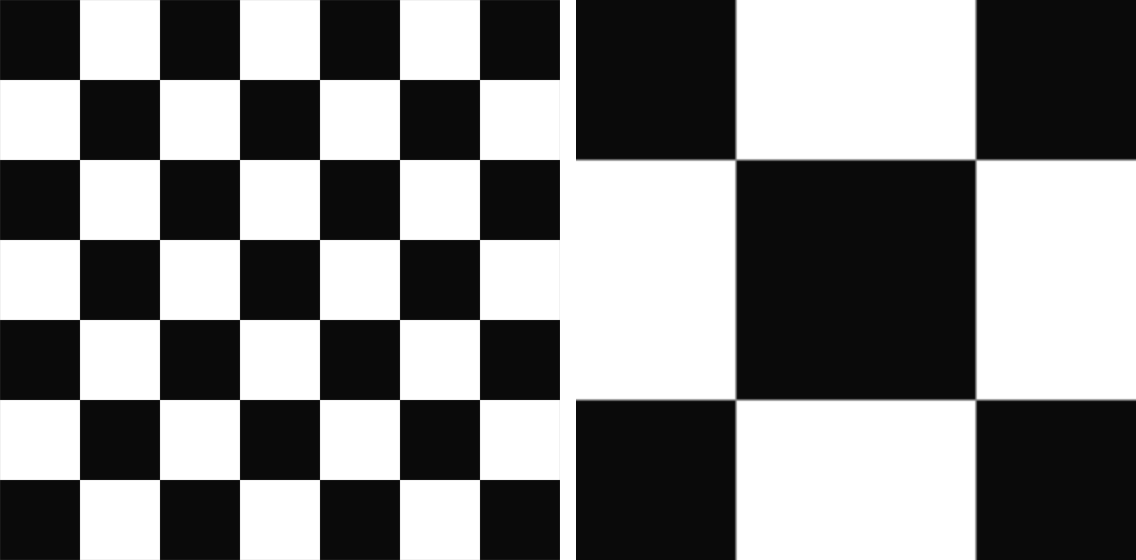
Left: the whole. Right: its middle third, enlarged.
Write a three.js fragment shader that draws this pattern.

```glsl
// Checkerboard of seven by seven plain squares, dark in all four corners.
// A softened square wave runs along each axis; the product of the two
// waves is positive on dark squares and negative on light ones.

#define SQUARES 7.0                 // squares across and up
#define EDGE_WIDTH 0.002            // softened border, in canvas widths
#define DARK vec3(0.039)
#define LIGHT vec3(1.0)

varying vec2 vUv;

// Signed distance to the nearest grid line, in squares: positive in even squares
vec2 alternatingDistance(vec2 p) {
  return abs(mod(p - 0.5, 2.0) - 1.0) - 0.5;
}

// Square wave from -1 to 1 with a linear ramp across each grid line
vec2 softSquareWave(vec2 uv) {
  float halfEdge = 0.5 * EDGE_WIDTH * SQUARES;
  return clamp(alternatingDistance(uv * SQUARES) / halfEdge, -1.0, 1.0);
}

void main() {
  vec2 wave = softSquareWave(vUv);
  float darkCoverage = 0.5 + 0.5 * wave.x * wave.y;
  gl_FragColor = vec4(mix(LIGHT, DARK, darkCoverage), 1.0);
}
```
